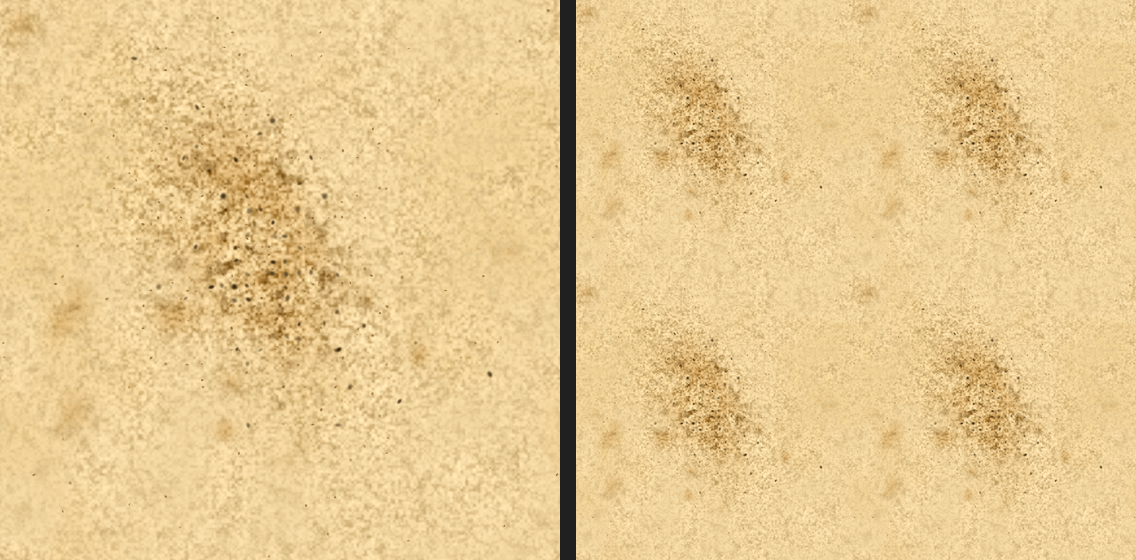
Left: one tile. Right: repeated 2 by 2.
Reproduce this texture procedurally as a WebGL 1 fragment shader.

```glsl
precision highp float;
// Aged cream paper with fine grain, a mottled brown stain and dark foxing specks.
// Wrapping value noise makes grain and blotches; a sheared Gaussian shapes the
// stain, and jittered grid cells hold specks that grow denser towards its core.

uniform vec2 u_resolution;

const vec3 PALE = vec3(0.945, 0.835, 0.622);
const vec3 WARM = vec3(0.930, 0.800, 0.555);
const vec3 DULL = vec3(0.885, 0.775, 0.555);
const vec3 RUST = vec3(0.760, 0.560, 0.270);
const vec3 BROWN = vec3(0.520, 0.360, 0.130);
const vec3 DARK = vec3(0.200, 0.140, 0.040);
const vec2 STAIN_CENTER = vec2(0.455, 0.570);
const int PATCHES = 14;

float hash(vec2 p, float seed) {
  vec3 q = fract((p.xyx + seed * 7.31) * vec3(0.1031, 0.1030, 0.0973));
  q += dot(q, q.yzx + 33.33);
  return fract((q.x + q.y) * q.z);
}

// Value noise that repeats after a whole number of cells.
float noise(vec2 uv, float cells, float seed) {
  vec2 p = uv * cells;
  vec2 i = floor(p);
  vec2 f = fract(p);
  f = f * f * (3.0 - 2.0 * f);
  vec2 a = mod(i, cells);
  vec2 b = mod(i + 1.0, cells);
  float low = mix(hash(a, seed), hash(vec2(b.x, a.y), seed), f.x);
  float high = mix(hash(vec2(a.x, b.y), seed), hash(b, seed), f.x);
  return mix(low, high, f.y);
}

float fbm(vec2 uv, float cells, float seed) {
  float sum = 0.0;
  float weight = 0.5;
  for (int i = 0; i < 4; i++) {
    sum += weight * noise(uv, cells, seed + float(i));
    cells *= 2.0;
    weight *= 0.5;
  }
  return sum / 0.9375;
}

// Shortest offset between two points on the repeating canvas.
vec2 wrapOffset(vec2 uv, vec2 center) {
  return fract(uv - center + 0.5) - 0.5;
}

float blob(vec2 offset, vec2 radius) {
  vec2 d = offset / radius;
  return exp(-dot(d, d));
}

float stainShape(vec2 uv, float spread) {
  vec2 d = wrapOffset(uv, STAIN_CENTER);
  d.x += 0.30 * d.y;
  return blob(d, vec2(0.120, 0.195) * spread);
}

// Small faint patches strewn over the sheet.
float faintPatches(vec2 uv) {
  float sum = 0.0;
  for (int i = 0; i < PATCHES; i++) {
    vec2 id = vec2(float(i), 3.0);
    vec2 center = vec2(hash(id, 21.0), hash(id, 22.0));
    vec2 radius = mix(vec2(0.018), vec2(0.048, 0.038), hash(id, 23.0));
    sum += blob(wrapOffset(uv, center), radius) * mix(0.4, 1.0, hash(id, 24.0));
  }
  return min(sum, 1.0);
}

// One soft, turned ellipse per cell, kept with a chance that follows the stain.
float specks(vec2 uv, float cells, float chance, float stray, float spread, float seed) {
  vec2 id = floor(uv * cells);
  float density = chance * stainShape((id + 0.5) / cells, spread) + stray;
  float present = step(hash(id, seed), density);
  vec2 jitter = vec2(hash(id, seed + 1.0), hash(id, seed + 2.0)) - 0.5;
  vec2 d = fract(uv * cells) - 0.5 - 0.24 * jitter;
  float angle = 6.2832 * hash(id, seed + 3.0);
  float c = cos(angle);
  float s = sin(angle);
  d = mat2(c, -s, s, c) * d;
  d.y *= mix(1.0, 1.8, hash(id, seed + 4.0));
  float radius = mix(0.25, 0.38, hash(id, seed + 5.0));
  float strength = mix(0.4, 1.0, hash(id, seed + 6.0));
  return present * strength * (1.0 - smoothstep(radius * 0.15, radius, length(d)));
}

void main() {
  vec2 uv = gl_FragCoord.xy / u_resolution;

  // Paper: broad warm clouds, then small dull flecks.
  float clouds = fbm(uv, 5.0, 1.0);
  float flecks = fbm(uv, 64.0, 6.0);
  vec3 color = mix(PALE, WARM, 0.6 * smoothstep(0.48, 0.72, clouds));
  color = mix(color, DULL, 0.75 * smoothstep(0.53, 0.72, flecks));

  // Stain: mottled wash, faint patches and small brown blotches.
  float mottle = smoothstep(0.32, 0.68, fbm(uv, 14.0, 11.0));
  float core = stainShape(uv, 1.0) * mix(0.25, 1.0, mottle);
  float faint = faintPatches(uv) * mottle;
  color = mix(color, RUST, min(0.85 * core + 0.60 * faint, 0.85));
  float blotch = smoothstep(0.56, 0.80, fbm(uv, 40.0, 26.0));
  color = mix(color, BROWN, blotch * min(1.1 * stainShape(uv, 1.05) + 0.5 * faint, 0.9));

  // Grain: crisper around the stain, with dark pits deeper than the light ones.
  float halo = stainShape(uv, 1.45);
  float grain = 0.5 * noise(uv, 144.0, 16.0) + 0.5 * noise(uv, 216.0, 17.0) - 0.5;
  grain = min(grain, 0.0) * 1.35 + max(grain, 0.0) * 0.75 + 0.03;
  float patchy = mix(0.4, 1.4, noise(uv, 12.0, 18.0));
  color += grain * (0.20 * patchy + 0.34 * halo) * vec3(0.9, 1.0, 1.1);

  // Specks: fine brown ones in the halo, larger dark ones in the core.
  color = mix(color, BROWN, 0.85 * specks(uv, 76.0, 0.20, 0.012, 1.4, 31.0));
  color = mix(color, DARK, 0.95 * specks(uv, 44.0, 0.34, 0.006, 1.0, 41.0));

  gl_FragColor = vec4(clamp(color, 0.0, 1.0), 1.0);
}
```
